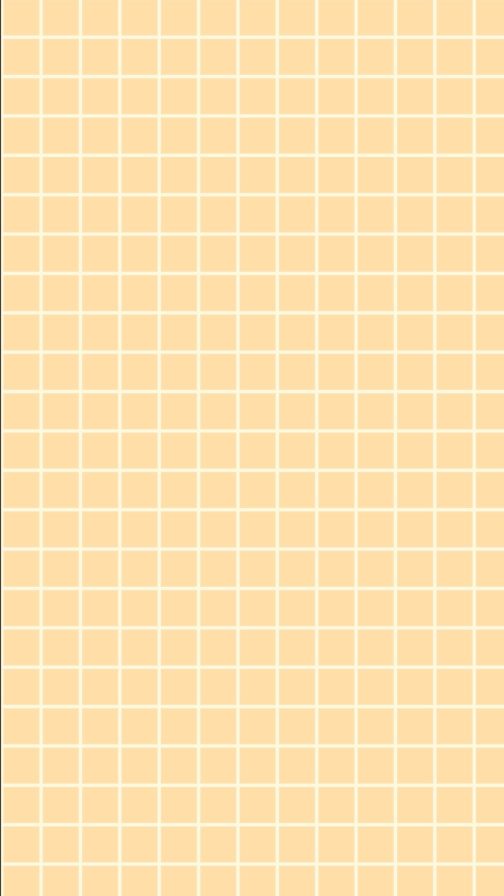
Write a WebGL 1 fragment shader that draws this pattern.

```glsl
precision highp float;
// A square grid of thin cream lines on a flat peach ground.
// The distance to the nearest line in each axis gives a soft core and a faint
// halo; a hairline dark border runs down the left side. Unit: canvas width.

uniform vec2 u_resolution;

#define CELL 0.078125                  // grid pitch, 12.8 cells across
#define ORIGIN vec2(0.0034, 0.0634)    // position of one grid crossing
#define CORE_HALF 0.0032               // half width of a line
#define CORE_SOFT 0.0035               // softness of the line edge
#define HALO_HALF 0.0060               // half width of the faint halo
#define BORDER_WIDTH 0.0022            // dark strip at the left
#define PEACH vec3(1.000, 0.870, 0.660)
#define HALO vec3(0.980, 0.885, 0.705)
#define CREAM vec3(0.995, 0.975, 0.865)
#define BORDER vec3(0.27, 0.25, 0.23)

// Distance in each axis to the nearest grid line
vec2 gridDistance(vec2 p) {
  vec2 cell = fract((p - ORIGIN) / CELL + 0.5) - 0.5;
  return abs(cell) * CELL;
}

// Soft coverage of a band, 1 inside and 0 outside
vec2 band(vec2 dist, float halfWidth, float soft) {
  return 1.0 - smoothstep(halfWidth - 0.5 * soft, halfWidth + 0.5 * soft, dist);
}

void main() {
  float pixel = 1.0 / u_resolution.x;
  vec2 p = gl_FragCoord.xy * pixel;
  float soft = max(CORE_SOFT, pixel);

  vec2 dist = gridDistance(p);
  vec2 halo = band(dist, HALO_HALF, soft);
  vec2 core = band(dist, CORE_HALF, soft);

  // Halo first, then the lines; overlapping edges brighten at crossings
  vec3 color = mix(PEACH, HALO, max(halo.x, halo.y));
  color = mix(color, CREAM, 1.0 - (1.0 - core.x) * (1.0 - core.y));

  // Dark strip along the left side
  float border = clamp((BORDER_WIDTH - p.x) / pixel + 0.5, 0.0, 1.0);
  color = mix(color, BORDER, border);

  gl_FragColor = vec4(color, 1.0);
}
```
